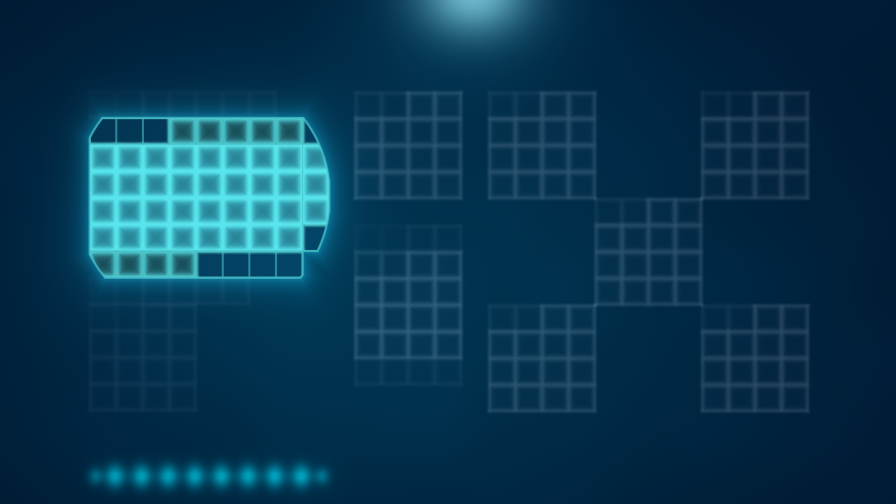
Write a Shadertoy shader that draws this background.

```glsl
const float CELL = 0.0528;                  // grid pitch, in canvas heights
const vec2 GRID_ORIGIN = vec2(0.178, 0.449);
const vec2 LAMP_POS = vec2(0.94, 1.015);
const vec2 ARC_CENTER = vec2(4.25, 3.07);   // in cells
const float ARC_RADIUS = 4.78;
const vec2 CROSS_CENTER = vec2(21.0, 0.97);
const float DOT_ROW = -7.46;
const vec3 DEEP = vec3(0.0, 0.105, 0.205);
const vec3 BLUE = vec3(0.0, 0.205, 0.32);
const vec3 FILL = vec3(0.15, 0.50, 0.57);
const vec3 NEON = vec3(0.35, 0.91, 0.93);
const vec3 HALO = vec3(0.04, 0.34, 0.38);
const vec3 GHOST = vec3(0.14, 0.125, 0.125);
const vec3 DOTS = vec3(0.0, 0.40, 0.40);
const vec3 LAMP = vec3(0.42, 0.50, 0.47);

float hash(vec2 p) {
    return fract(sin(dot(p, vec2(127.1, 311.7))) * 43758.5);
}

float noise(vec2 p) {
    vec2 i = floor(p), f = fract(p);
    f = f * f * (3.0 - 2.0 * f);
    return mix(mix(hash(i), hash(i + vec2(1, 0)), f.x),
               mix(hash(i + vec2(0, 1)), hash(i + 1.0), f.x), f.y);
}

// Signed distance to a box given by two corners
float box(vec2 p, vec2 lo, vec2 hi) {
    vec2 d = abs(p - 0.5 * (lo + hi)) - 0.5 * (hi - lo);
    return length(max(d, 0.0)) + min(max(d.x, d.y), 0.0);
}

vec2 edgeDistance(vec2 g) {
    return abs(fract(g + 0.5) - 0.5);
}

float softLines(vec2 g, float width) {
    vec2 e = edgeDistance(g) / width;
    vec2 l = exp(-e * e);
    return max(l.x, l.y) + 0.35 * l.x * l.y;
}

// Faint grid patch with a dimmer upper left corner
float ghostBlock(vec2 g, vec2 lo, vec2 size) {
    vec2 q = g - lo;
    float mask = smoothstep(0.13, -0.07, box(q, vec2(0), size));
    float corner = smoothstep(0.1, -0.1, box(q, vec2(-1, size.y - 0.9), vec2(1.9, size.y + 1.0)));
    return mask * (softLines(q, 0.12) + 0.12) * (1.0 - 0.55 * corner);
}

vec3 background(vec2 p, float aspect) {
    vec2 q = (p - vec2(0.44 * aspect, 0.43)) / vec2(0.56 * aspect, 0.72);
    vec3 col = mix(BLUE, DEEP, smoothstep(0.0, 1.25, length(q)));
    return col * (0.96 + 0.08 * noise(p * 7.0));
}

float ghosts(vec2 g) {
    float sum = ghostBlock(g, CROSS_CENTER - 2.0, vec2(4));
    for (int i = 0; i < 4; i++) {
        vec2 side = vec2(i % 2, i / 2) * 2.0 - 1.0;
        sum += ghostBlock(g, CROSS_CENTER + 4.0 * side - 2.0, vec2(4));
    }
    sum += ghostBlock(g, vec2(9.97, 2.97), vec2(4));
    sum += 0.75 * ghostBlock(g, vec2(9.97, -3.03), vec2(4));
    sum += 0.35 * ghostBlock(g, vec2(9.97, -4.03), vec2(4, 6));
    sum += 0.35 * ghostBlock(g, vec2(0, -5), vec2(4));
    sum += 0.25 * ghostBlock(g, vec2(0, -1), vec2(6, 1));
    sum += 0.22 * ghostBlock(g, vec2(0, 6), vec2(7, 1));
    return sum;
}

vec3 panel(vec3 col, vec2 g, float px) {
    // Outline: stepped rectangle cut by an arc
    float shape = min(box(g, vec2(0, 1), vec2(9, 6)), box(g, vec2(0), vec2(8, 1)));
    shape = max(shape, length(g - ARC_CENTER) - ARC_RADIUS);
    float inside = smoothstep(px, -px, shape);

    // Cells that are fully lit
    float core = min(box(g, vec2(0, 1), vec2(8, 5)), box(g, vec2(8, 2), vec2(9, 5)));
    float lit = min(core, min(box(g, vec2(3, 5), vec2(8, 6)), box(g, vec2(0), vec2(4, 1))));
    float litMask = smoothstep(0.16, -0.02, lit);
    float coreMask = smoothstep(0.06, -0.06, core);

    float outer = max(shape, 0.0);
    col += HALO * (0.62 * exp(-outer * 3.2) + 0.22 * exp(-outer * 0.9)) * (1.0 - inside);

    vec2 e = edgeDistance(g);
    float thin = smoothstep(0.025 + px, 0.015, min(e.x, e.y));
    float rim = smoothstep(0.03 + px, 0.015, abs(shape));
    float wide = min(softLines(g, 0.15), 1.0);
    float bloom = min(softLines(g, 0.34), 1.0);

    vec3 fill = mix(col + vec3(0.01, 0.07, 0.09), FILL * 0.58, litMask);
    fill = mix(fill, FILL, coreMask);
    fill += NEON * 0.14 * bloom * litMask;
    fill = mix(fill, NEON, wide * litMask * mix(0.72, 0.94, coreMask));
    fill = mix(fill, NEON * 0.8, thin * 0.6 * (1.0 - coreMask));
    col = mix(col, fill, inside);
    return mix(col, NEON * 0.9, rim * 0.65);
}

float dotRow(vec2 g) {
    float sum = 0.0;
    for (int i = 0; i < 10; i++) {
        bool end = i == 0 || i == 9;
        float x = clamp(float(i) - 0.05, 0.2, 8.75);
        vec2 q = (g - vec2(x, DOT_ROW)) / (end ? vec2(0.26, 0.3) : vec2(0.33, 0.43));
        sum += (end ? 0.5 : 0.95) * exp(-dot(q, q));
    }
    float band = box(g, vec2(0.3, DOT_ROW - 0.1), vec2(8.7, DOT_ROW + 0.1));
    return sum + 0.22 * exp(-max(band, 0.0) * 3.5);
}

void mainImage(out vec4 fragColor, in vec2 fragCoord) {
    vec2 p = fragCoord / iResolution.y;
    vec2 g = (p - GRID_ORIGIN) / CELL;
    float px = 1.0 / (iResolution.y * CELL);

    vec3 col = background(p, iResolution.x / iResolution.y);
    col += GHOST * ghosts(g) * 0.8;

    // Overhead lamp with a wide spill
    vec2 l = (p - LAMP_POS) / vec2(0.105, 0.083);
    float r2 = dot(l, l);
    col += LAMP * exp(-r2) + vec3(0.01, 0.09, 0.10) * exp(-r2 * 0.22);

    col = panel(col, g, px);
    col += DOTS * dotRow(g);
    fragColor = vec4(clamp(col, 0.0, 1.0), 1.0);
}
```
